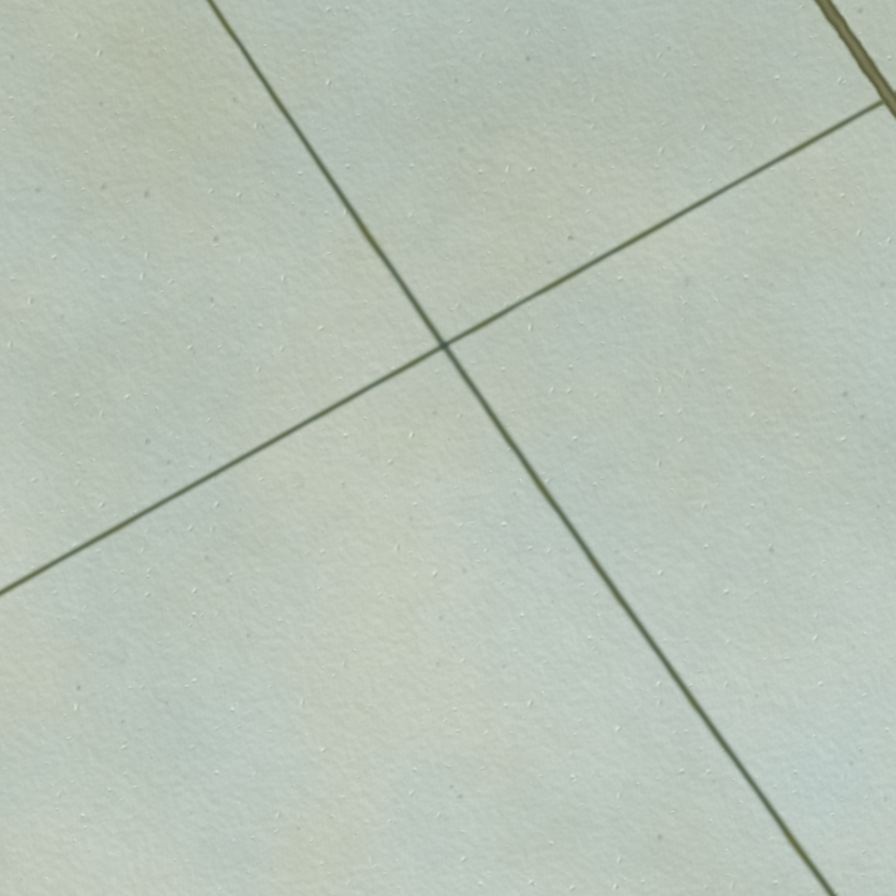
Reproduce this texture procedurally as a WebGL 1 fragment shader.

```glsl
precision highp float;
uniform vec2 u_resolution;

// Layout: joints cross at CROSSING; each axis is measured along its normal
const vec2 CROSSING = vec2(0.4955, 0.614);
const vec2 COLUMN_NORMAL = vec2(0.8236, 0.5672);
const vec2 ROW_NORMAL = vec2(-0.4866, 0.8737);
const vec2 PITCH = vec2(0.6704, 0.86);
const vec2 FORESHORTEN = vec2(-0.1824, 0.0);
const float COLUMN_BOW = 0.017;

// Joint half widths, and the pale rim beside them
const float COLUMN_WIDTH = 0.0042;
const float ROW_WIDTH = 0.0034;
const float WIDE_WIDTH = 0.0082;
const float RIM_WIDTH = 0.0085;
const float RIM_AMOUNT = 0.016;

// Colours
const vec3 SLAB_LIGHT = vec3(0.756, 0.798, 0.756);
const vec3 SLAB_SHADE = vec3(0.690, 0.732, 0.676);
const vec3 WARM_TINT = vec3(0.030, 0.000, -0.036);
const vec3 COOL_TINT = vec3(-0.022, 0.000, 0.034);
const vec3 JOINT_GREEN = vec3(0.31, 0.37, 0.29);
const vec3 JOINT_OLIVE = vec3(0.39, 0.42, 0.28);
const vec3 JOINT_CROSS = vec3(0.26, 0.32, 0.31);
const vec3 WIDE_FILL = vec3(0.47, 0.46, 0.34);
const vec3 WIDE_EDGE = vec3(0.36, 0.38, 0.26);

// Surface
const float BLOTCH_AMOUNT = 0.70;
const float MOTTLE_SCALE = 32.0;
const float MOTTLE_AMOUNT = 0.016;
const float GRAIN_SCALE = 105.0;
const float GRAIN_AMOUNT = 0.037;
const float SPECK_SCALE = 40.0;
const float SPECK_DENSITY = 0.22;
const float SPECK_AMOUNT = 0.105;
const float TILE_VARIATION = 0.010;
const mat2 TURN = mat2(0.8, 0.6, -0.6, 0.8);

vec2 hash2(vec2 p) {
  vec2 q = vec2(dot(p, vec2(127.1, 311.7)), dot(p, vec2(269.5, 183.3)));
  return fract(sin(q) * 43758.5);
}

float cornerSlope(vec2 cell, vec2 f, vec2 corner) {
  return dot(hash2(cell + corner) * 2.0 - 1.0, f - corner);
}

float gradientNoise(vec2 p) {
  vec2 i = floor(p), f = fract(p);
  vec2 w = f * f * f * (f * (f * 6.0 - 15.0) + 10.0);
  float low = mix(cornerSlope(i, f, vec2(0.0)), cornerSlope(i, f, vec2(1.0, 0.0)), w.x);
  float high = mix(cornerSlope(i, f, vec2(0.0, 1.0)), cornerSlope(i, f, vec2(1.0)), w.x);
  return mix(low, high, w.y);
}

// Turning each octave hides the noise lattice
float fbm(vec2 p) {
  float sum = 0.0, amp = 1.0;
  for (int i = 0; i < 4; i++) {
    sum += amp * gradientNoise(p);
    p = TURN * p * 2.03 + 17.3;
    amp *= 0.5;
  }
  return sum;
}

// Soft line profile, never thinner than a pixel
float softLine(float d, float width, float pixel) {
  float w = max(width, 0.7 * pixel);
  return exp(-d * d / (w * w)) * min(1.0, width / w);
}

// Small chips: a bright dash with a dark side, some of them pits
float specks(vec2 p) {
  vec2 cell = floor(p);
  vec2 chance = hash2(cell + 5.0);
  vec2 q = fract(p) - 0.3 - 0.4 * hash2(cell + 31.0);
  float angle = 0.6 + 1.8 * (chance.y - 0.5);
  float c = cos(angle), s = sin(angle);
  q = vec2(c * q.x + s * q.y, c * q.y - s * q.x) / vec2(0.08 + 0.07 * chance.y, 0.07);
  float bright = exp(-dot(q, q));
  vec2 shadow = q + vec2(0.0, 1.6);
  float dark = exp(-dot(shadow, shadow));
  float strength = 0.2 + 0.8 * fract(chance.y * 7.3);
  float pit = step(0.85, fract(chance.y * 13.7));
  return step(chance.x, SPECK_DENSITY) * strength * (mix(bright, -bright, pit) - 0.7 * dark);
}

void main() {
  vec2 uv = gl_FragCoord.xy / u_resolution;
  float pixel = 1.0 / min(u_resolution.x, u_resolution.y);

  // Tile grid with slight perspective and bow
  vec2 p = uv - CROSSING;
  float along = dot(p, vec2(-COLUMN_NORMAL.y, COLUMN_NORMAL.x));
  vec2 d = vec2(dot(p, COLUMN_NORMAL) - COLUMN_BOW * along * along, dot(p, ROW_NORMAL));
  vec2 depth = PITCH + FORESHORTEN * d;
  vec2 grid = d / depth;
  vec2 joint = floor(grid + 0.5);
  vec2 dist = (grid - joint) * depth * depth / PITCH;

  // Slab: broad blotches, tile tone, mottle and embossed grain
  float tone = 0.88 - 0.62 * smoothstep(0.25, 1.0, uv.y) + BLOTCH_AMOUNT * fbm(uv * 3.0 + 4.0);
  vec3 color = mix(SLAB_SHADE, SLAB_LIGHT, clamp(tone, 0.0, 1.0));
  float hue = fbm(uv * 3.4 + 21.0) + 0.5 * (0.42 - uv.x) * (1.0 - uv.y);
  color += WARM_TINT * max(hue, 0.0) + COOL_TINT * max(-hue, 0.0);
  color += TILE_VARIATION * (hash2(floor(grid) + 9.0).x - 0.5);
  color += MOTTLE_AMOUNT * fbm(uv * MOTTLE_SCALE + 11.0);
  vec2 g = TURN * uv * GRAIN_SCALE;
  color += GRAIN_AMOUNT * (fbm(g) - fbm(g + vec2(0.1, -0.4)));
  float chips = specks(uv * SPECK_SCALE) + 0.7 * specks(TURN * uv * SPECK_SCALE * 1.4 + 7.0);
  color += SPECK_AMOUNT * chips;

  // Joints: worn thin lines, and a wide one on odd columns
  float wear = fbm(uv * 14.0 + 3.0);
  float wide = mod(joint.x, 2.0);
  float ragged = dist.x + 0.0012 * wear;
  float taper = 1.0 - 0.2 * smoothstep(0.6, 1.0, uv.y);
  float columnWidth = COLUMN_WIDTH * taper * (1.0 + 0.2 * wear);
  float column = softLine(ragged, columnWidth, pixel) * (1.0 - wide);
  float rowDist = dist.y + 0.0006 * wear;
  float row = softLine(rowDist, ROW_WIDTH * (1.0 + 0.2 * wear), pixel);
  float rim = max(softLine(ragged, RIM_WIDTH, pixel), softLine(rowDist, RIM_WIDTH, pixel));
  color += RIM_AMOUNT * rim;
  vec3 jointColor = mix(JOINT_GREEN, JOINT_OLIVE, smoothstep(-0.3, 0.6, wear));
  color = mix(color, jointColor, row * clamp(0.86 + 0.25 * wear, 0.0, 1.0));
  color = mix(color, jointColor, column * clamp(0.92 + 0.20 * wear, 0.0, 1.0));
  color = mix(color, JOINT_CROSS, row * column);

  float edge = abs(ragged + 0.002 * fbm(uv * 45.0)) - WIDE_WIDTH;
  float blur = max(0.0028, pixel);
  vec3 fill = mix(WIDE_FILL + 0.10 * wear, WIDE_EDGE, softLine(edge + 0.003, 0.003, pixel));
  color = mix(color, fill, wide * (1.0 - smoothstep(-blur, blur, edge)));

  gl_FragColor = vec4(clamp(color, 0.0, 1.0), 1.0);
}
```
